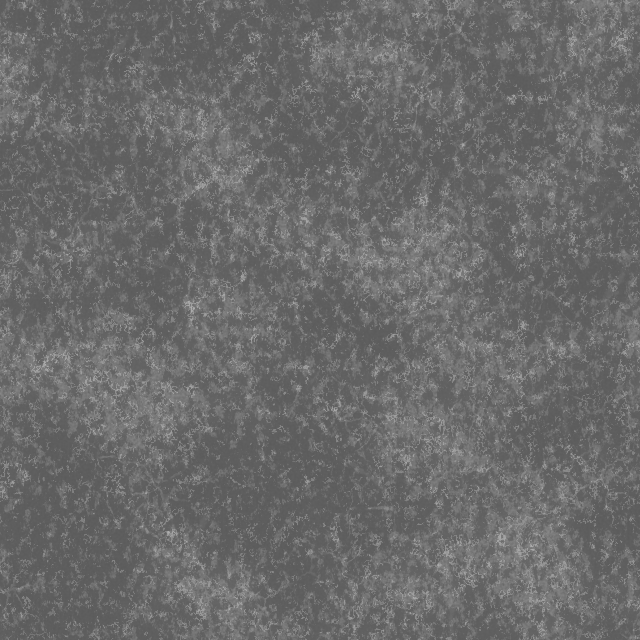
Write a three.js fragment shader that draws this texture.

```glsl
// Worn grey concrete: a dark floor under cloudy dust, ragged crumbs and flecks,
// hairline cracks and soft scuffs. Gradient noise makes the dust and flecks,
// Voronoi borders make the cracks, and bent random segments make the scuffs.

#define FLOOR_TONE 0.366
#define CLOUD_GAIN 0.034
#define FILM_GAIN 0.085
#define FLECK_GAIN 0.135
#define CRACK_GAIN 0.075
#define SCUFF_GAIN 0.036
#define GRAIN_GAIN 0.050
#define CLOUD_SCALE 3.6
#define FILM_SCALE 48.0
#define FLECK_SCALE 135.0
#define SCUFF_COUNT 26

varying vec2 vUv;

vec2 hash2(vec2 p) {
  vec3 q = fract(p.xyx * vec3(0.1031, 0.1030, 0.0973));
  q += dot(q, q.yzx + 33.33);
  return fract((q.xx + q.yz) * q.zy);
}

vec2 gradientAt(vec2 cell) {
  float angle = 6.2832 * hash2(cell).x;
  return vec2(cos(angle), sin(angle));
}

// Gradient noise, roughly -0.7 to 0.7
float noise(vec2 p) {
  vec2 i = floor(p);
  vec2 f = p - i;
  vec2 u = f * f * f * (f * (f * 6.0 - 15.0) + 10.0);
  vec2 e = vec2(1.0, 0.0);
  float low = mix(dot(gradientAt(i), f), dot(gradientAt(i + e), f - e), u.x);
  float high = mix(dot(gradientAt(i + e.yx), f - e.yx),
                   dot(gradientAt(i + 1.0), f - 1.0), u.x);
  return mix(low, high, u.y);
}

float fbm(vec2 p, float gain) {
  float sum = 0.0;
  float amp = 1.0;
  for (int i = 0; i < 4; i++) {
    sum += amp * noise(p);
    p = mat2(0.8, 0.6, -0.6, 0.8) * p * 2.03 + 17.3;
    amp *= gain;
  }
  return sum;
}

// Distance to the nearest Voronoi border, in cell units
float borderDistance(vec2 p) {
  vec2 cell = floor(p);
  vec2 nearest = vec2(8.0);
  for (int y = -1; y <= 1; y++)
    for (int x = -1; x <= 1; x++) {
      vec2 c = cell + vec2(x, y);
      vec2 r = c + hash2(c) - p;
      if (dot(r, r) < dot(nearest, nearest)) nearest = r;
    }
  float d = 8.0;
  for (int y = -2; y <= 2; y++)
    for (int x = -2; x <= 2; x++) {
      vec2 c = cell + vec2(x, y);
      vec2 r = c + hash2(c) - p;
      vec2 gap = r - nearest;
      if (dot(gap, gap) > 0.0001)
        d = min(d, dot(0.5 * (r + nearest), normalize(gap)));
    }
  return d;
}

// Thin cracks that survive only where a slow noise allows them
float cracks(vec2 p, vec2 scale, float seed) {
  vec2 bend = 0.008 * vec2(fbm(p * 35.0 + seed, 0.6), fbm(p * 35.0 - seed, 0.6));
  float d = borderDistance((p + bend) * scale + seed) / scale.x;
  float line = 1.0 - smoothstep(0.0005, 0.0024, d);
  float present = smoothstep(0.16, 0.32, noise(p * 6.5 + seed * 1.7));
  return line * present * clamp(0.7 + 1.6 * noise(p * 90.0), 0.0, 1.2);
}

// Wide, faint, slightly bent strokes with ragged sides
float scuffs(vec2 p) {
  vec2 q = p + 0.05 * vec2(noise(p * 6.0), noise(p * 6.0 + 31.0));
  float ragged = 0.006 * fbm(p * 60.0, 0.6);
  float total = 0.0;
  for (int i = 0; i < SCUFF_COUNT; i++) {
    vec2 pos = hash2(vec2(float(i) + 3.0, 11.0));
    vec2 kind = hash2(vec2(float(i) + 7.0, 29.0));
    float angle = 3.1416 * kind.x;
    vec2 dir = vec2(cos(angle), sin(angle));
    float reach = 0.03 + 0.07 * kind.y;
    float along = dot(q - pos, dir);
    float d = length(q - pos - dir * clamp(along, -reach, reach)) + ragged;
    float fade = 1.0 - smoothstep(0.3 * reach, reach, abs(along));
    total += fade * (1.0 - smoothstep(0.001, 0.004 + 0.005 * kind.y, d));
  }
  return min(total, 1.3);
}

void main() {
  vec2 p = vUv;

  // Cloudy dust, then a crumbly film drawn slightly downwards
  float cloud = smoothstep(-0.35, 0.65, fbm(p * CLOUD_SCALE + 5.0, 0.55));
  float filmNoise = fbm(p * FILM_SCALE * vec2(1.15, 0.85) + 60.0, 0.75);
  float film = smoothstep(-0.16, 0.52, filmNoise + 0.5 * (cloud - 0.4));

  // Flecks: ragged zero lines of noise, broken up by a second rough noise
  vec2 q = p * FLECK_SCALE * vec2(1.1, 0.9);
  float ridge = abs(noise(q) + 0.5 * noise(q * 2.1 + 40.0));
  float worm = 1.0 - smoothstep(0.06, 0.24, ridge);
  float keep = fbm(p * 62.0 + 9.0, 0.6) + 0.35 * noise(p * 15.0) + 0.25 * (cloud - 0.4);
  float flecks = worm * smoothstep(0.06, 0.28, keep);
  flecks *= 0.9 + 0.7 * noise(p * 24.0 + 80.0);

  float cracked = cracks(p, vec2(15.0, 9.5), 4.3) + cracks(p, vec2(25.0, 19.0), 21.7);
  float grain = noise(p * 250.0) + 0.4 * noise(p * vec2(210.0, 60.0));

  float tone = FLOOR_TONE + CLOUD_GAIN * cloud + FILM_GAIN * film;
  tone += FLECK_GAIN * flecks + CRACK_GAIN * cracked + SCUFF_GAIN * scuffs(p);
  tone += GRAIN_GAIN * grain * (0.3 + film);
  gl_FragColor = vec4(vec3(clamp(tone, 0.35, 0.68)), 1.0);
}
```
